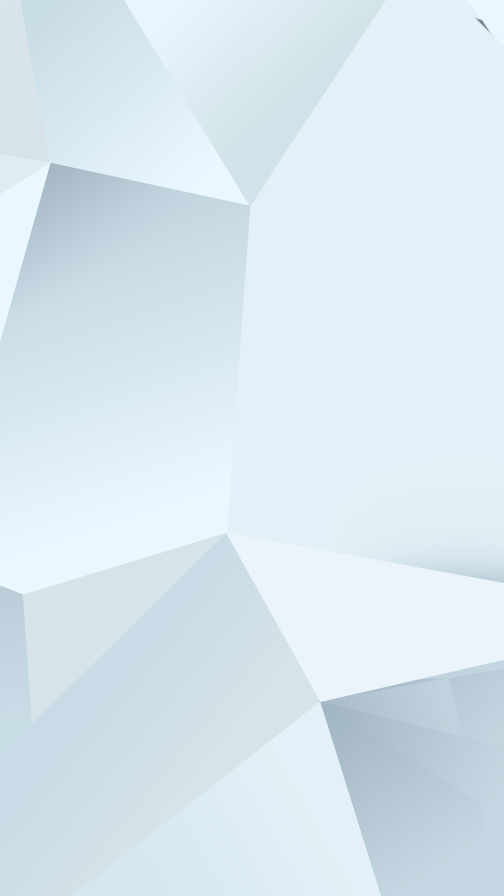
Give the GLSL for this background, as a Shadertoy shader.

```glsl
// Pale folded-paper background: large icy facets meeting at a few shared corners.
// Each facet is a convex polygon, cut out by its edge distances and filled with
// a linear ramp. Facets are laid back to front with smoothed edges.

// Palette, light to dark
const vec3 SNOW  = vec3(0.92, 0.97, 1.00);
const vec3 PEARL = vec3(0.92, 0.955, 0.985);
const vec3 ICE   = vec3(0.89, 0.943, 0.967);
const vec3 MIST  = vec3(0.84, 0.89, 0.91);
const vec3 FROST = vec3(0.77, 0.845, 0.885);
const vec3 STEEL = vec3(0.71, 0.785, 0.83);
const vec3 SLATE = vec3(0.63, 0.705, 0.755);

// Canvas extent: height 1, width 9/16
const vec2 CANVAS = vec2(0.5625, 1.0);

// Corners shared by several facets
const vec2 PEAK   = vec2(0.056, 0.818);
const vec2 CREST  = vec2(0.279, 0.770);
const vec2 HUB    = vec2(0.253, 0.405);
const vec2 FOOT   = vec2(0.358, 0.217);
const vec2 NOTCH  = vec2(0.026, 0.336);
const vec2 RIM    = vec2(0.5625, 0.349);
const vec2 SILL   = vec2(0.5625, 0.264);
const vec2 SPUR   = vec2(0.500, 0.243);
const vec2 BARB   = vec2(0.517, 0.178);
const vec2 HEEL   = vec2(0.535, 0.104);
const vec2 BASE   = vec2(0.426, 0.0);

// Distance to the right of the edge a-b; a collapsed edge never cuts
float edgeSide(vec2 p, vec2 a, vec2 b) {
    vec2 e = b - a;
    float len = length(e);
    return len < 1e-5 ? 1.0 : dot(p - a, vec2(e.y, -e.x)) / len;
}

// Linear blend of two colours along the line from-to
vec3 ramp(vec2 p, vec2 from, vec2 to, vec3 c0, vec3 c1) {
    vec2 axis = to - from;
    return mix(c0, c1, clamp(dot(p - from, axis) / dot(axis, axis), 0.0, 1.0));
}

// Lays a clockwise quad over col; repeat the last corner for a triangle
void facet(inout vec3 col, vec2 p, vec2 a, vec2 b, vec2 c, vec2 d, vec3 paint) {
    float inside = min(min(edgeSide(p, a, b), edgeSide(p, b, c)),
                       min(edgeSide(p, c, d), edgeSide(p, d, a)));
    float pixel = 1.0 / iResolution.y;
    col = mix(col, paint, smoothstep(-pixel, 0.25 * pixel, inside));
}

void mainImage(out vec4 fragColor, in vec2 fragCoord) {
    vec2 p = fragCoord / iResolution.xy * CANVAS;

    // Large right plane with a soft shadow along its lower fold
    float height = max(-edgeSide(p, HUB, RIM), 0.0);
    float shadow = smoothstep(0.36, 0.60, p.x) * exp(-height / 0.022);
    vec3 col = mix(ICE, STEEL, shadow);

    // Bright top right corner and its small dark nick
    facet(col, p, vec2(0.521, 1.0), vec2(0.57, 1.01), vec2(0.5625, 0.948),
          vec2(0.5625, 0.948), SNOW);
    facet(col, p, vec2(0.532, 0.979), vec2(0.538, 0.977), vec2(0.545, 0.966),
          vec2(0.545, 0.966), SLATE * 0.75);

    // Upper folds
    facet(col, p, vec2(-0.02, 1.0), vec2(0.023, 1.0), PEAK, vec2(-0.02, 0.831),
          ramp(p, vec2(0.0, 1.0), PEAK, vec3(0.85, 0.895, 0.92), MIST));
    facet(col, p, vec2(0.023, 1.0), vec2(0.139, 1.0), CREST, PEAK,
          ramp(p, vec2(0.05, 0.98), vec2(0.22, 0.79), FROST + 0.02, SNOW));
    facet(col, p, vec2(0.139, 1.0), vec2(0.430, 1.0), CREST, CREST,
          ramp(p, vec2(0.19, 0.985), vec2(0.30, 0.87), SNOW - 0.01, MIST - vec3(0.02, 0.0, 0.0)));

    // Tall left plane, dark at its peak and bright toward the hub
    vec3 tall = ramp(p, vec2(0.12, 0.74), vec2(0.22, 0.44), FROST, SNOW);
    tall = mix(SLATE, tall, smoothstep(-0.03, 0.14, dot(p - PEAK, vec2(0.55, -0.83))));
    facet(col, p, PEAK, CREST, HUB, vec2(-0.13, 0.288), tall);
    facet(col, p, vec2(-0.02, 0.831), PEAK, vec2(-0.02, 0.770), vec2(-0.02, 0.770), MIST + 0.035);
    facet(col, p, PEAK, vec2(-0.02, 0.549), vec2(-0.02, 0.770), vec2(-0.02, 0.770), SNOW);

    // Lower left folds
    facet(col, p, vec2(-0.02, 0.354), NOTCH, vec2(0.036, 0.19), vec2(-0.02, 0.13),
          ramp(p, vec2(0.0, 0.34), vec2(0.03, 0.2), STEEL + 0.02, FROST + 0.02));
    facet(col, p, NOTCH, HUB, vec2(0.036, 0.19), vec2(0.036, 0.19), MIST);
    facet(col, p, HUB, FOOT, vec2(-0.195, -0.216), vec2(-0.195, -0.036),
          ramp(p, vec2(0.12, 0.23), vec2(0.23, 0.14), FROST + 0.015, MIST));
    facet(col, p, FOOT, BASE, vec2(0.081, 0.0), vec2(0.081, 0.0),
          ramp(p, vec2(0.14, 0.0), vec2(0.34, 0.11), MIST + vec3(-0.01, 0.01, 0.03), ICE));

    // Dark fan spreading right from the foot
    facet(col, p, FOOT, SILL, vec2(0.5625, 0.0), BASE,
          ramp(p, FOOT, vec2(0.56, 0.12), SLATE, FROST));
    facet(col, p, FOOT, SILL, vec2(0.5625, 0.243), SPUR,
          ramp(p, FOOT, SILL, STEEL, FROST));
    facet(col, p, SPUR, vec2(0.5625, 0.243), vec2(0.5625, 0.167), BARB,
          ramp(p, SPUR, vec2(0.5625, 0.19), STEEL, FROST - 0.01));
    facet(col, p, FOOT, SPUR, BARB, BARB,
          ramp(p, vec2(0.36, 0.19), vec2(0.49, 0.23), SLATE + 0.02, FROST - 0.02));
    facet(col, p, FOOT, HEEL, vec2(0.557, 0.0), BASE,
          ramp(p, vec2(0.38, 0.20), vec2(0.49, 0.03), SLATE + 0.01, FROST));

    // Pale wedge between the hub and the foot
    facet(col, p, HUB, RIM, SILL, FOOT, PEARL);

    fragColor = vec4(col, 1.0);
}
```
